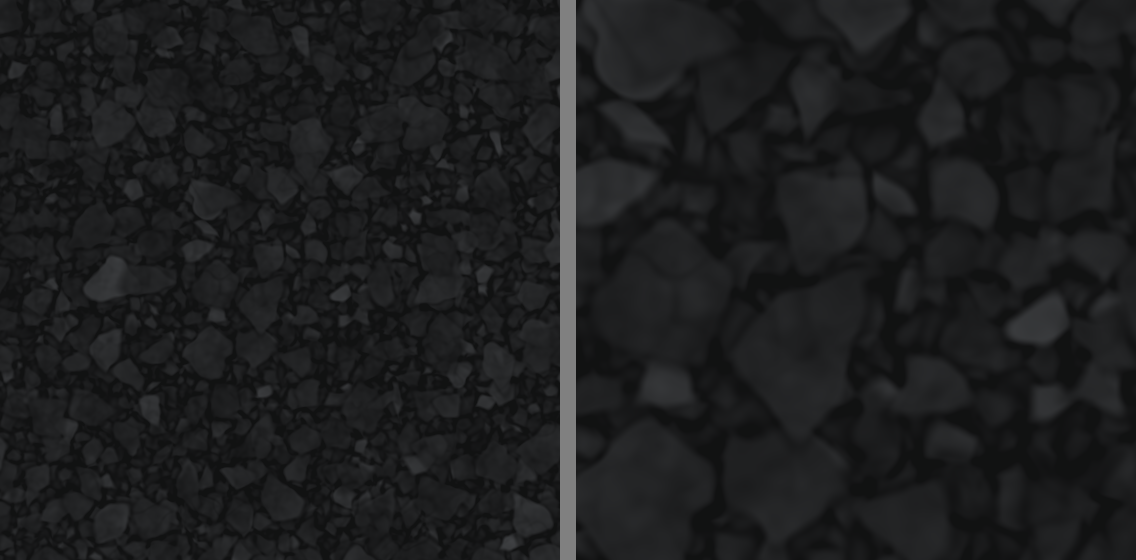
Left: the whole. Right: its middle third, enlarged.
This texture is drawn by a Shadertoy shader. Its source:

```glsl
#define LAYERS 5
#define FINEST_GRID 48.0
#define GRID_RATIO 0.68
#define EDGE_SOFT 0.0042
#define GAP_TONE 0.108
#define STONE_TONE 0.126
#define TONE_SPREAD 0.036
#define BRIGHT_BOOST 0.085
#define HALO_DEPTH 0.22
#define GRAIN_DEPTH 0.050
#define TINT vec3(0.975, 1.0, 1.035)

float hash(vec2 p) {
    return fract(sin(dot(p, vec2(127.1, 311.7))) * 43758.5453);
}

float noise(vec2 p) {
    vec2 cell = floor(p), f = fract(p);
    f = f * f * (3.0 - 2.0 * f);
    return mix(mix(hash(cell), hash(cell + vec2(1, 0)), f.x),
               mix(hash(cell + vec2(0, 1)), hash(cell + vec2(1, 1)), f.x), f.y);
}

mat2 rotate(float angle) {
    float c = cos(angle), s = sin(angle);
    return mat2(c, -s, s, c);
}

float smoothMax(float a, float b, float k) {
    float h = max(k - abs(a - b), 0.0) / k;
    return max(a, b) + 0.25 * h * h * k;
}

// Rounded, irregular five-sided chip
float stoneDistance(vec2 p, vec2 id) {
    float d = -1.0;
    for (int i = 0; i < 5; i++) {
        vec2 seed = id + 17.3 * float(i + 1);
        float angle = 1.2566 * (float(i) + 0.7 * hash(seed));
        float reach = mix(0.27, 0.48, hash(seed + 5.1));
        d = smoothMax(d, dot(p, vec2(cos(angle), sin(angle))) - reach, 0.1);
    }
    return d;
}

// Lays one grid of scattered stones over the tone below
float addStones(float tone, vec2 uv, float grid, float layer) {
    vec2 p = uv * grid, cell = floor(p);
    float soft = EDGE_SOFT * grid;
    float size = layer / float(LAYERS - 1);
    float presence = mix(0.8, 0.55, size);
    for (int y = -1; y <= 1; y++)
    for (int x = -1; x <= 1; x++) {
        vec2 id = cell + vec2(x, y);
        vec2 key = id + 61.7 * (layer + 1.0);
        if (hash(key + 3.7) > presence) continue;

        vec2 center = id + 0.2 + 0.6 * vec2(hash(key + 1.3), hash(key + 8.9));
        vec2 local = rotate(6.2832 * hash(key + 2.1)) * (p - center);
        float slim = mix(0.5, 1.0, sqrt(hash(key + 4.4)));
        float d = stoneDistance(local / vec2(1.0, slim), key) * slim;

        // Dark crevice around the stone
        tone *= 1.0 - HALO_DEPTH * (1.0 - smoothstep(0.0, 2.2 * soft, d));

        // Face with a sloping light and an occasional pale rim
        float shade = hash(key + 6.6);
        float face = STONE_TONE + TONE_SPREAD * shade + BRIGHT_BOOST * pow(shade, 7.0);
        face += 0.025 * local.x;
        float rim = exp(-pow((d + 1.3 * soft) / soft, 2.0));
        face += 0.035 * rim * smoothstep(0.55, 1.0, hash(key + 9.2))
              * smoothstep(-0.1, 0.3, local.x);
        float cover = 1.0 - smoothstep(-soft, 0.6 * soft, d);
        tone = mix(tone, face, cover * mix(0.6, 0.95, hash(key + 7.5)));
    }
    return tone;
}

// Soft mottling with thin dark creases
float grain(vec2 uv) {
    vec2 q = rotate(0.6) * uv;
    float mottle = 0.55 * noise(q * 46.0) + 0.45 * noise(q * 105.0 + 9.0) - 0.5;
    float crease = 1.0 - smoothstep(0.0, 0.16, abs(noise(q * 34.0 + 23.0) - 0.5));
    float patches = smoothstep(0.35, 0.7, noise(q * 9.0 + 41.0));
    return mottle - 0.3 * crease * patches;
}

void mainImage(out vec4 fragColor, in vec2 fragCoord) {
    vec2 uv = fragCoord / iResolution.y;

    // Slightly bent coordinates roughen the outlines
    vec2 bend = vec2(noise(uv * 50.0 + 3.0), noise(uv * 50.0 + 31.0)) - 0.5;
    vec2 warped = uv + 0.009 * bend;

    // Small chips lie below, large stones on top
    float tone = GAP_TONE;
    float grid = FINEST_GRID;
    for (int i = 0; i < LAYERS; i++) {
        tone = addStones(tone, warped + 0.137 * float(i), grid, float(i));
        grid *= GRID_RATIO;
    }

    tone += GRAIN_DEPTH * grain(uv);
    tone += 0.012 * (noise(uv * 6.0 + 71.0) - 0.5);
    fragColor = vec4(max(tone, 0.07) * TINT, 1.0);
}
```
